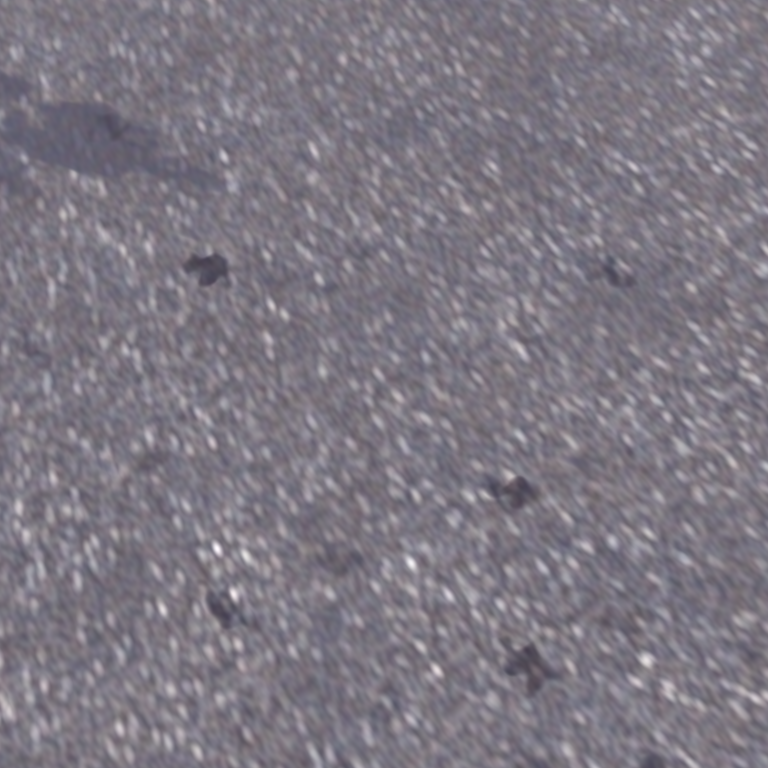
Reproduce this texture procedurally as a three.js fragment shader.

```glsl
// Rough grey-violet ground seen at a slant, glinting with small slanted grains.
// Jittered grid cells hold soft elliptical grains and rare dark pits; layered
// gradient noise adds fine mottling, faint colour shifts and bluish stains.
varying vec2 vUv;

vec2 hash2(vec2 p) {
  vec3 a = fract(p.xyx * vec3(0.1031, 0.1030, 0.0973));
  a += dot(a, a.yzx + 33.33);
  return fract((a.xx + a.yz) * a.zy);
}

vec2 gradient(vec2 cell) {
  float angle = 6.2832 * hash2(cell).x;
  return vec2(cos(angle), sin(angle));
}

// Gradient noise, roughly -0.7 to 0.7
float noise(vec2 p) {
  vec2 i = floor(p), f = fract(p);
  vec2 u = f * f * f * (f * (f * 6.0 - 15.0) + 10.0);
  vec2 e = vec2(1.0, 0.0);
  float low = mix(dot(gradient(i), f), dot(gradient(i + e), f - e), u.x);
  float high = mix(dot(gradient(i + e.yx), f - e.yx),
                   dot(gradient(i + 1.0), f - 1.0), u.x);
  return mix(low, high, u.y);
}

// Soft ellipses, one per cell; a higher rarity leaves fewer strong ones
float grains(vec2 q, float slant, float width, float rarity) {
  vec2 along = vec2(cos(slant), -sin(slant));
  vec2 across = vec2(-along.y, along.x);
  vec2 home = floor(q);
  float sum = 0.0;
  for (int y = -1; y <= 1; y++) {
    for (int x = -1; x <= 1; x++) {
      vec2 cell = home + vec2(float(x), float(y));
      vec2 d = q - cell - hash2(cell + 17.0);
      vec2 r = vec2(dot(d, along), dot(d, across) / width);
      float fall = max(0.0, 1.0 - dot(r, r));
      sum += fall * fall * pow(hash2(cell + 71.0).y, rarity);
    }
  }
  return sum;
}

void main() {
  vec2 p = vUv;
  // Ground coordinates shrink the grains towards the top
  vec2 ground = vec2((p.x - 0.5) * (1.0 + 0.25 * p.y), p.y + 0.15 * p.y * p.y) + 2.0;
  float slant = mix(1.25, 0.7, p.x);
  vec2 streak = mat2(0.58, 0.81, -0.81, 0.58) * ground;

  // Bright grains and fine mottling
  float clump = noise(ground * 7.0 + 3.0);
  float contrast = mix(1.12, 0.65, p.y * p.y) * (1.0 + 0.5 * clump);
  float glint = grains(ground * 56.0, slant, 0.5, 3.0);
  float fine = noise(streak * vec2(60.0, 110.0));
  float mottle = noise(streak * vec2(22.0, 36.0) + 9.0);
  float light = contrast * (0.24 * glint + 0.11 * fine + 0.07 * mottle);
  light += 0.03 * clump + 0.03 * noise(ground * vec2(3.0, 6.0));

  // Ragged stains: a broad one at upper left, thin smears elsewhere
  vec2 tilted = vec2(ground.x, ground.y + 0.3 * ground.x);
  float ragged = noise(tilted * vec2(6.0, 15.0))
               + 0.6 * noise(tilted * vec2(15.0, 34.0))
               + 0.35 * noise(tilted * vec2(34.0, 60.0));
  vec2 fromPatch = (p - vec2(0.08, 0.82 - 0.25 * (p.x - 0.08))) / vec2(0.23, 0.085);
  float patchCore = exp(-dot(fromPatch, fromPatch));
  float stain = smoothstep(0.42, 0.78, ragged * 0.75 + patchCore * 0.8);

  // Scattered dark pits with warped outlines
  vec2 warp = vec2(noise(ground * 38.0), noise(ground * 38.0 + 40.0));
  float pit = grains(ground * 13.0 + 0.45 * warp, 0.55, 0.5, 16.0);
  pit = smoothstep(0.25, 0.85, pit);

  light = mix(light, -0.085 + 0.25 * light, 0.85 * stain);
  light = mix(light, -0.2 + 0.4 * light, 0.8 * pit);

  // Tint: cool shadows, near-neutral glints, faint warm and cool drift
  float warm = noise(ground * 42.0 + 5.0) + 0.5 * noise(ground * 9.0 + 8.0);
  vec3 color = vec3(0.464, 0.443, 0.486) + light * vec3(1.0, 1.0, 0.93);
  color += warm * vec3(0.025, 0.0, -0.03);
  color += 0.025 * noise(ground * 50.0 + 60.0) * vec3(0.6, -0.6, 0.4);
  color += stain * vec3(-0.008, 0.0, 0.016);
  gl_FragColor = vec4(clamp(color, 0.0, 1.0), 1.0);
}
```
